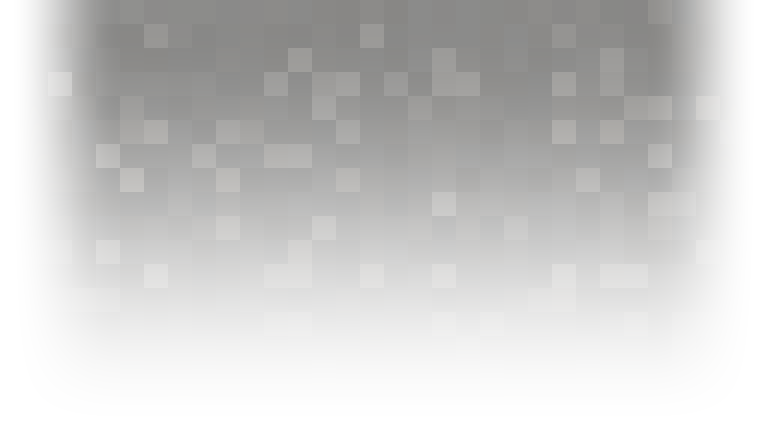
Write a Shadertoy shader that draws this background.

```glsl
// Grey haze of faint square tiles, hanging from the top and fading to white.

const float COLUMNS = 32.0;
const vec3 WHITE = vec3(1.0);
const vec3 HAZE_GREY = vec3(0.543, 0.541, 0.535);
const vec3 WARM_TINT = vec3(0.004, 0.0, -0.005);

float hash(vec2 cell, float seed) {
    vec3 p = fract(vec3(cell.xyx + seed) * vec3(0.1031, 0.1030, 0.0973));
    p += dot(p, p.yzx + 33.33);
    return fract((p.x + p.y) * p.z);
}

// Tone offset of one tile: slight grain everywhere, sparse pale warm tiles
vec3 tileTone(vec2 cell) {
    float grain = (hash(cell, 7.0) - 0.5) * 0.022;
    float pale = step(0.84, hash(cell, 31.0)) * mix(0.03, 0.065, hash(cell, 53.0));
    float warmth = hash(cell, 71.0) - 0.6 + pale * 12.0;
    return vec3(grain + pale) + WARM_TINT * warmth;
}

// Tiles joined by edges one pixel wide
vec3 tiles(vec2 gridPos, float pixelsPerCell) {
    vec2 p = gridPos - 0.5;
    vec2 cell = floor(p);
    vec2 blend = clamp((fract(p) - 0.5) * pixelsPerCell + 0.5, 0.0, 1.0);
    vec3 near = mix(tileTone(cell), tileTone(cell + vec2(1.0, 0.0)), blend.x);
    vec3 far = mix(tileTone(cell + vec2(0.0, 1.0)), tileTone(cell + 1.0), blend.x);
    return mix(near, far, blend.y);
}

// Soft mask: full at the top centre, gone at the sides and the bottom
float hazeMask(vec2 uv) {
    float sideDistance = 0.5 - abs(uv.x - 0.5);
    float sides = smoothstep(0.013, 0.156, sideDistance);
    float height = smoothstep(0.0, 0.94, uv.y);
    return sides * height;
}

void mainImage(out vec4 fragColor, in vec2 fragCoord) {
    vec2 uv = fragCoord / iResolution.xy;
    float pixelsPerCell = iResolution.x / COLUMNS;

    // Grid counted from the top left corner
    vec2 gridPos = vec2(fragCoord.x, iResolution.y - fragCoord.y) / pixelsPerCell;

    float mask = hazeMask(uv);
    vec3 color = mix(WHITE, HAZE_GREY, mask);

    // Tiles stay visible into the fade, then vanish with it
    color += tiles(gridPos, pixelsPerCell) * smoothstep(0.0, 0.7, mask);
    fragColor = vec4(clamp(color, 0.0, 1.0), 1.0);
}
```
